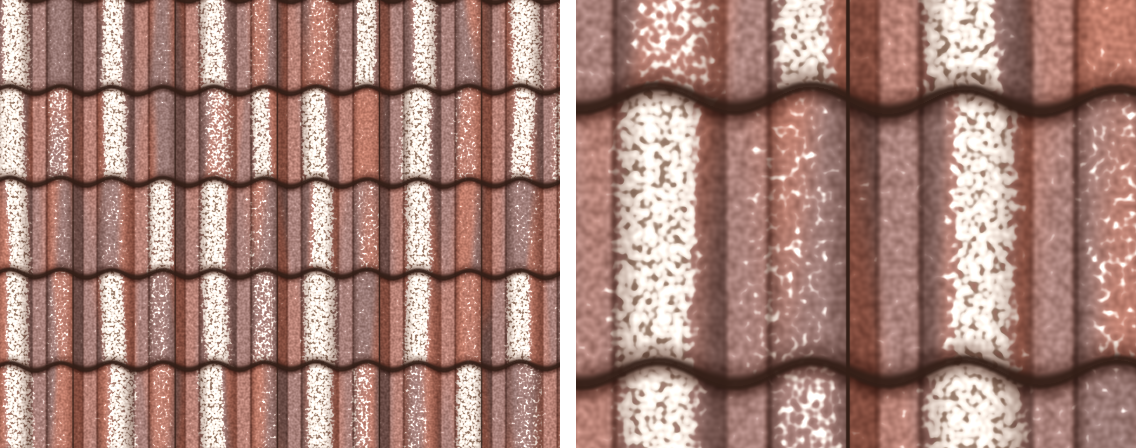
Left: the whole. Right: its middle third, enlarged.
Write a Shadertoy shader that draws this texture.

```glsl
// Rows of weathered clay roof tiles: each tile has a groove, a rib, two rolls and a flat pan.
// A cross-section profile shades the tile, a cosine lip closes each row with a shadow,
// and gradient noise gives the clay tone, the grain and the speckled pale streaks.

// Layout, in units of canvas height
const float TILE_W = 0.228;
const float TILE_H = 0.2052;
const vec2 ORIGIN = vec2(0.163, 0.798);
const float WAVE_AMP = 0.009;
const float EDGE_JITTER = 0.004;
const float LIP_DEPTH = 0.0075;
const float SEAM_HALF = 0.0014;
const float GRAIN_FREQ = 190.0;

// Boundaries and crest of the tile profile, as fractions of tile width
const float RIB_START = 0.10;
const float ROLL_A = 0.235;
const float PAN_START = 0.605;
const float ROLL_B = 0.74;
const float CREST = 0.38;

const vec3 MAUVE = vec3(0.57, 0.44, 0.42);
const vec3 TERRACOTTA = vec3(0.71, 0.45, 0.38);
const vec3 DUSTY_PINK = vec3(0.75, 0.57, 0.54);
const vec3 CREAM = vec3(0.91, 0.85, 0.81);
const vec3 SPECK = vec3(0.63, 0.52, 0.45);
const vec3 LIP_BROWN = vec3(0.20, 0.12, 0.09);
const vec3 WARM_SHADE = vec3(0.90, 1.15, 1.25);
const float TAU = 6.28319;

float hash(vec2 p) {
    vec3 q = fract(p.xyx * 0.1031);
    q += dot(q, q.yzx + 33.33);
    return fract((q.x + q.y) * q.z);
}

float cornerGradient(vec2 cell, vec2 offset) {
    float angle = TAU * hash(cell);
    return dot(vec2(cos(angle), sin(angle)), offset);
}

float gradientNoise(vec2 p) {
    vec2 i = floor(p), f = fract(p);
    vec2 w = f * f * f * (f * (f * 6.0 - 15.0) + 10.0);
    vec2 e = vec2(1.0, 0.0);
    float low = mix(cornerGradient(i, f), cornerGradient(i + e, f - e), w.x);
    float high = mix(cornerGradient(i + e.yx, f - e.yx), cornerGradient(i + 1.0, f - 1.0), w.x);
    return mix(low, high, w.y);
}

float band(float start, float end, float u) {
    const float SOFT = 0.012;
    return smoothstep(start - SOFT, start + SOFT, u) - smoothstep(end - SOFT, end + SOFT, u);
}

float crease(float at, float u) {
    return 1.0 - smoothstep(0.0, 0.02, abs(u - at));
}

// Light across the tile, lit from the upper left
float profileLight(float u, float flatPart) {
    float a = clamp((u - ROLL_A) / (PAN_START - ROLL_A), 0.0, 1.0);
    float b = clamp((u - ROLL_B) / (1.0 - ROLL_B), 0.0, 1.0);
    float rollA = 0.78 + 0.32 * smoothstep(0.0, 0.3, a) - 0.42 * smoothstep(0.55, 1.0, a);
    float rollB = 0.76 + 0.32 * smoothstep(0.0, 0.25, b) - 0.22 * smoothstep(0.65, 1.0, b);
    float light = 0.70 * band(-1.0, RIB_START, u) + flatPart
        + rollA * band(ROLL_A, PAN_START, u) + rollB * band(ROLL_B, 2.0, u);
    return light - 0.16 * crease(RIB_START, u) - 0.27 * crease(ROLL_A, u) - 0.27 * crease(ROLL_B, u);
}

// Strength of the pale streaks: one strong and one faint per tile
float streakMask(float u, float f, vec2 id) {
    float mask = 0.0;
    float first = step(0.58, hash(id + 11.0));
    for (int k = 0; k < 2; k++) {
        vec2 seed = id + 23.0 + 17.0 * float(k);
        float onB = abs(first - float(k));
        float strength = k == 0 ? mix(0.7, 1.0, hash(seed)) : 0.45 * hash(seed);
        float center = mix(0.42, 0.86, onB) + 0.13 * (hash(seed + 3.0) - 0.5);
        center += 0.10 * (hash(seed + 5.0) - 0.5) * (f - 0.5);
        float halfWidth = mix(0.14, 0.22, hash(seed + 7.0)) - 0.02 * onB;
        mask = max(mask, strength * (1.0 - smoothstep(0.35, 1.0, abs(u - center) / halfWidth)));
    }
    return mask;
}

void mainImage(out vec4 fragColor, in vec2 fragCoord) {
    vec2 p = fragCoord / iResolution.y;
    float pixel = 1.0 / iResolution.y;

    // Tile cell: u across the tile, f upward from its wavy lower edge
    float across = (p.x - ORIGIN.x) / TILE_W;
    float column = floor(across), u = across - column;
    float crest = cos(2.0 * TAU * (u - CREST));
    float v = (p.y - ORIGIN.y - WAVE_AMP * crest) / TILE_H;
    v -= EDGE_JITTER / TILE_H * (hash(vec2(column, round(v)) + 41.0) - 0.5);
    float row = floor(v), f = v - row;
    vec2 id = vec2(column, row) + 50.0;

    // Clay tone and grain
    float fine = gradientNoise(p * GRAIN_FREQ);
    float grain = 0.65 * fine + 0.5 * gradientNoise(p * GRAIN_FREQ * 0.53 + 9.0);
    float tone = gradientNoise(vec2(u * 3.2 + id.x * 5.71, id.y * 7.37 + 0.3 * f));
    float flatPart = band(RIB_START, ROLL_A, u) + band(PAN_START, ROLL_B, u);
    vec3 color = mix(MAUVE, TERRACOTTA, smoothstep(-0.16, 0.14, tone));
    color = mix(color, DUSTY_PINK, 0.55 * flatPart);

    // Speckled streaks with a dusty halo
    float streak = streakMask(u, f, id) + 0.12 * gradientNoise(p * 22.0);
    color = mix(color, DUSTY_PINK, 0.6 * smoothstep(0.0, 0.5, streak));
    vec3 speckled = mix(CREAM, SPECK, smoothstep(0.04, 0.34, -grain));
    color = mix(color, speckled, smoothstep(0.27, 0.62, streak + 0.75 * grain));

    // Relief, rounded lip and shadow cast by the row above
    float above = f * TILE_H, below = (1.0 - f) * TILE_H;
    float light = profileLight(u, flatPart) * (1.0 + 0.35 * grain);
    light *= mix(0.58, 1.0, smoothstep(0.0, 0.024, above));
    light *= mix(0.42, 1.0, smoothstep(0.0, 0.017, below));
    color *= pow(vec3(max(light, 0.05)), WARM_SHADE);
    float lip = LIP_DEPTH * (1.0 - 0.3 * crest) + 0.003 * grain;
    float dark = max(1.0 - smoothstep(0.3 * lip, lip + pixel, above),
                     1.0 - smoothstep(0.001, 0.004 + pixel, below));
    color = mix(color, LIP_BROWN, 0.9 * dark);

    // Joint between neighbouring tiles
    float seam = min(u, 1.0 - u) * TILE_W;
    color = mix(LIP_BROWN, color, smoothstep(SEAM_HALF - pixel, SEAM_HALF + pixel, seam));
    fragColor = vec4(clamp(color, 0.0, 1.0), 1.0);
}
```
